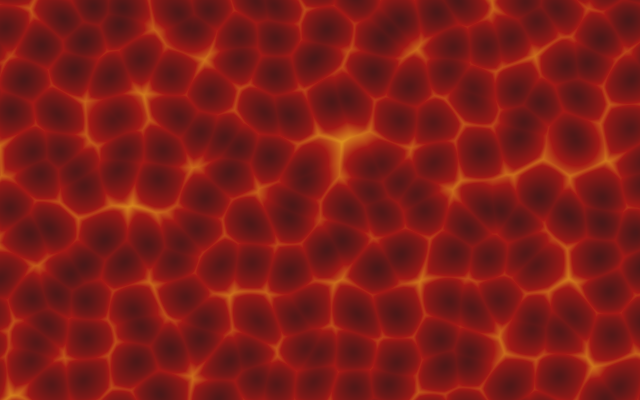
A Shadertoy shader for this texture:

```glsl
const vec3 EMBER = vec3(0.23, 0.09, 0.095);
const vec3 CRIMSON = vec3(0.63, 0.09, 0.08);
const vec3 GOLD = vec3(0.88, 0.59, 0.11);

const float CELLS_PER_HEIGHT = 10.5;

vec2 hash22(vec2 p) {
    vec3 q = fract(p.xyx * vec3(0.1031, 0.1030, 0.0973));
    q += dot(q, q.yzx + 33.33);
    return fract((q.xx + q.yz) * q.zy);
}

// Distances to the nearest and second nearest scattered points
vec2 cellDistances(vec2 p) {
    vec2 cell = floor(p);
    vec2 nearest = vec2(8.0);
    for (int y = -2; y <= 2; y++) {
        for (int x = -2; x <= 2; x++) {
            vec2 id = cell + vec2(x, y);
            float d = length(id + hash22(id) - p);
            nearest.y = min(nearest.y, max(nearest.x, d));
            nearest.x = min(nearest.x, d);
        }
    }
    return nearest;
}

// Slow layered sines, about -1 to 1
float drift(vec2 p) {
    return 0.5 * sin(p.x * 0.9 + 1.7 * sin(p.y * 0.6))
         + 0.5 * sin(p.y * 1.1 + 1.4 * sin(p.x * 0.7 + 2.0));
}

// Dark rounded cores, rising to glowing walls and hot corners
float heatField(vec2 p, float coreRound, float veinSharpness) {
    vec2 d = cellDistances(p);
    float body = sqrt(d.x * d.x + coreRound * coreRound);
    float gap = d.y - d.x;
    float vein = exp(-veinSharpness * gap * gap) * smoothstep(0.2, 0.75, d.x);
    return 0.277 + 0.45 * body + 0.09 * vein + 0.025 * drift(p);
}

vec3 heatColor(float heat, float glowStart) {
    float warm = clamp((heat - EMBER.r) / (glowStart - EMBER.r), 0.0, 1.0);
    float hot = clamp((heat - glowStart) / (GOLD.r - glowStart), 0.0, 1.0);
    return mix(mix(EMBER, CRIMSON, warm), GOLD, hot);
}

void mainImage(out vec4 fragColor, in vec2 fragCoord) {
    vec2 p = fragCoord / iResolution.y * CELLS_PER_HEIGHT + 17.0;

    // Gentle warp loosens the cell outlines
    p += 0.08 * sin(p.yx * 2.3 + vec2(0.0, 1.5));

    float heat = heatField(p, 0.09, 24.0);
    fragColor = vec4(heatColor(heat, CRIMSON.r), 1.0);
}
```
